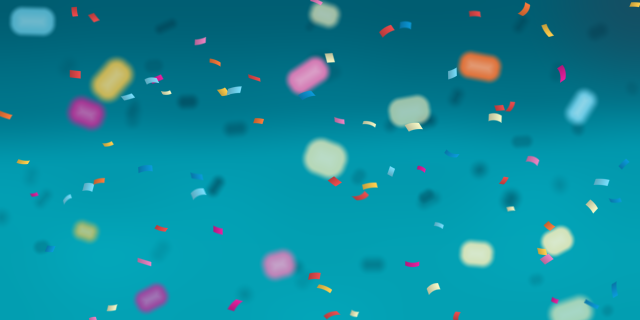
Reproduce this background procedurally as a Shadertoy shader.

```glsl
const vec3 CREAM = vec3(0.93, 0.92, 0.73);
const vec3 YELLOW = vec3(0.98, 0.77, 0.27);
const vec3 ORANGE = vec3(0.96, 0.45, 0.20);
const vec3 RED = vec3(0.90, 0.27, 0.27);
const vec3 MAGENTA = vec3(0.88, 0.10, 0.58);
const vec3 PINK = vec3(0.90, 0.48, 0.72);
const vec3 SKY = vec3(0.45, 0.82, 0.93);
const vec3 BLUE = vec3(0.04, 0.56, 0.80);
const vec3 SHADOW = vec3(0.0, 0.19, 0.26);

// Integer hash giving four values in 0..1
vec4 hash4(int index, int seed) {
    uvec4 v = uvec4(index, seed, index + 17, seed + 59) * 1664525u + 1013904223u;
    v += v.yzxy * v.wxyz;
    v ^= v >> 16u;
    v += v.yzxy * v.wxyz;
    return vec4(v >> 8u) / 16777216.0;
}

float valueNoise(vec2 p) {
    ivec2 c = ivec2(floor(p));
    vec2 f = smoothstep(0.0, 1.0, fract(p));
    float low = mix(hash4(c.x, c.y).x, hash4(c.x + 1, c.y).x, f.x);
    float high = mix(hash4(c.x, c.y + 1).x, hash4(c.x + 1, c.y + 1).x, f.x);
    return mix(low, high, f.y);
}

vec3 paperColour(float t) {
    vec3 inks[10] = vec3[10](YELLOW, RED, MAGENTA, ORANGE, SKY,
                             CREAM, RED, YELLOW, BLUE, PINK);
    return inks[int(t * 9.99)];
}

vec3 bokehColour(int i) {
    vec3 inks[8] = vec3[8](CREAM, MAGENTA, SKY, CREAM, PINK, YELLOW, CREAM, ORANGE);
    return inks[i % 8];
}

// Even spread over the canvas, loosened by jitter
vec2 scatter(int i, vec2 offset, vec2 jitter, float aspect) {
    vec2 spot = fract(offset + float(i) * vec2(0.7549, 0.5698) + (jitter - 0.5) * 0.3);
    return spot * vec2(aspect, 1.0);
}

vec2 rotate(vec2 p, float angle) {
    float c = cos(angle), s = sin(angle);
    return vec2(c * p.x + s * p.y, c * p.y - s * p.x);
}

float roundedBox(vec2 p, vec2 halfSize, float radius) {
    vec2 d = abs(p) - halfSize + radius;
    return length(max(d, 0.0)) + min(max(d.x, d.y), 0.0) - radius;
}

float coverage(float dist, float blur) {
    return 1.0 - smoothstep(-blur, blur, dist);
}

vec3 backdrop(vec2 p, float aspect) {
    float edge = 0.60 + 0.04 * (p.x / aspect - 0.5);
    vec3 upper = mix(vec3(0.0, 0.47, 0.555), vec3(0.0, 0.365, 0.445),
                     smoothstep(0.62, 1.0, p.y));
    vec3 lower = mix(vec3(0.01, 0.635, 0.71), vec3(0.005, 0.595, 0.68),
                     smoothstep(0.2, 0.6, p.y));
    vec3 colour = mix(lower, upper, smoothstep(edge - 0.11, edge + 0.09, p.y));
    colour *= 0.975 + 0.05 * valueNoise(p * vec2(3.0, 5.0));
    float corner = 1.0 - smoothstep(0.0, 0.4, length(p - vec2(aspect, 1.0)));
    return mix(colour, vec3(0.11, 0.29, 0.37), 0.7 * corner);
}

vec3 addShadows(vec3 colour, vec2 p, float aspect) {
    for (int i = 0; i < 38; i++) {
        vec4 a = hash4(i, 11), b = hash4(i, 12);
        vec2 centre = scatter(i, vec2(0.2, 0.7), a.xy, aspect);
        vec2 size = vec2(mix(0.016, 0.034, a.z), mix(0.011, 0.021, a.w));
        float dist = roundedBox(rotate(p - centre, b.x * 1.4), size, size.y);
        float strength = mix(0.15, 0.62, b.y * b.y) * mix(0.65, 1.1, centre.y);
        colour = mix(colour, SHADOW, strength * coverage(dist, mix(0.010, 0.024, b.z)));
    }
    return colour;
}

vec3 addBokeh(vec3 colour, vec2 p, float aspect) {
    for (int i = 0; i < 15; i++) {
        vec4 a = hash4(i, 31), b = hash4(i, 32);
        vec2 centre = scatter(i, vec2(0.47, 0.93), a.xy, aspect);
        float reach = mix(0.030, 0.070, a.z);
        vec2 size = reach * vec2(1.0, mix(0.55, 0.85, a.w));
        float dist = roundedBox(rotate(p - centre, (b.x - 0.35) * 1.8), size, size.y * 0.85);
        vec3 ink = bokehColour(i);
        ink = mix(ink, mix(ink, vec3(1.0), 0.3), coverage(dist + size.y * 0.6, size.y * 0.5));
        colour = mix(colour, ink, mix(0.65, 0.97, b.y) * coverage(dist, mix(0.010, 0.019, b.z)));
    }
    return colour;
}

vec3 addConfetti(vec3 colour, vec2 p, float aspect, float pixel) {
    for (int i = 0; i < 74; i++) {
        vec4 a = hash4(i, 51), b = hash4(i, 52);
        vec2 centre = scatter(i, vec2(0.1, 0.35), a.xy, aspect);
        vec2 size = vec2(mix(0.010, 0.023, a.z), mix(0.005, 0.012, a.w));
        vec2 q = rotate(p - centre, (b.x - 0.5) * (b.y < 0.6 ? 0.9 : 3.1));
        // Sheared, curled paper with a soft sheen
        q.x += (b.z - 0.5) * 0.9 * q.y;
        q.y += (b.w - 0.5) * 28.0 * q.x * q.x;
        float dist = roundedBox(q, size, 0.002);
        float sheen = 0.95 + 0.14 * q.x / size.x;
        vec3 ink = paperColour(hash4(i, 53).x) * sheen;
        float blur = max(mix(0.0015, 0.004, fract(b.y * 7.0)), pixel);
        colour = mix(colour, ink, 0.96 * coverage(dist, blur));
    }
    return colour;
}

void mainImage(out vec4 fragColor, in vec2 fragCoord) {
    vec2 p = fragCoord / iResolution.y;
    float aspect = iResolution.x / iResolution.y;
    vec3 colour = backdrop(p, aspect);
    colour = addShadows(colour, p, aspect);
    colour = addBokeh(colour, p, aspect);
    colour = addConfetti(colour, p, aspect, 0.75 / iResolution.y);
    fragColor = vec4(clamp(colour, 0.0, 1.0), 1.0);
}
```
